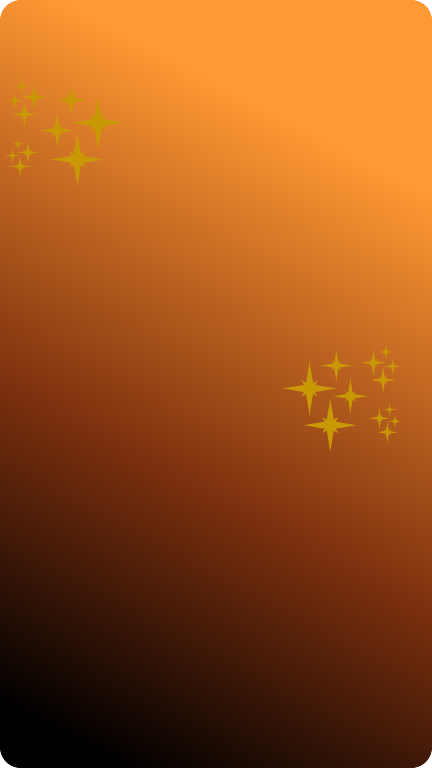
Give the GLSL for this background, as a Shadertoy shader.

```glsl
// Slanted orange-to-black gradient card with two mirrored clusters of golden sparkles.

// Four long rays plus short diagonal ones; negative inside, unit radius
float sparkle(vec2 p) {
    p = abs(p);
    if (p.y > p.x) p = p.yx;
    vec2 diagonal = vec2(p.x + p.y, p.x - p.y) * 0.7071;
    float longRay = p.y - 0.17 * (1.0 - p.x);
    float shortRay = diagonal.y - 0.3 * (0.43 - diagonal.x);
    return min(longRay, shortRay);
}

// One motif of four sparkles, repeated at three sizes
float sparkleCluster(vec2 p) {
    vec3 groups[3] = vec3[3](        // anchor, scale
        vec3(0.227, 0.284, 1.0), vec3(0.079, 0.2245, 0.47), vec3(0.065, 0.353, 0.38));
    vec3 motif[4] = vec3[4](         // offset, radius
        vec3(0.0, 0.0, 0.061), vec3(-0.048, 0.085, 0.061),
        vec3(-0.062, -0.053, 0.035), vec3(-0.0945, 0.018, 0.039));
    float d = 1.0;
    for (int g = 0; g < 3; g++) {
        for (int s = 0; s < 4; s++) {
            float radius = motif[s].z * groups[g].z;
            vec2 center = groups[g].xy + motif[s].xy * groups[g].z;
            d = min(d, sparkle((p - center) / radius) * radius);
        }
    }
    return d;
}

float roundedBox(vec2 p, vec2 halfSize, float radius) {
    vec2 q = abs(p) - halfSize + radius;
    return length(max(q, 0.0)) + min(max(q.x, q.y), 0.0) - radius;
}

void mainImage(out vec4 fragColor, in vec2 fragCoord) {
    // Canvas width is one unit; y runs down from the top edge
    vec2 size = vec2(1.0, iResolution.y / iResolution.x);
    vec2 p = vec2(fragCoord.x, iResolution.y - fragCoord.y) / iResolution.x;
    float pixel = 1.0 / iResolution.x;

    // Slanted three-stop gradient
    vec3 orange = vec3(1.0, 0.6, 0.2);
    vec3 rust = vec3(0.49, 0.19, 0.055);
    float slope = p.y - 0.53 * p.x;
    vec3 color = mix(orange, rust, clamp((slope + 0.078) / 0.958, 0.0, 1.0));
    color *= 1.0 - clamp((slope - 0.88) / 0.745, 0.0, 1.0);

    // Left cluster and its lowered mirror image
    vec2 mirrored = vec2(0.9435 - p.x, p.y - 0.6152);
    float stars = min(sparkleCluster(p), sparkleCluster(mirrored));
    color = mix(color, vec3(0.79, 0.6, 0.02), smoothstep(0.6, -0.6, stars / pixel));

    // Rounded card corners over white
    float card = roundedBox(p - 0.5 * size, 0.5 * size, 0.048);
    color = mix(color, vec3(1.0), smoothstep(-0.5, 0.5, card / pixel));
    fragColor = vec4(color, 1.0);
}
```
